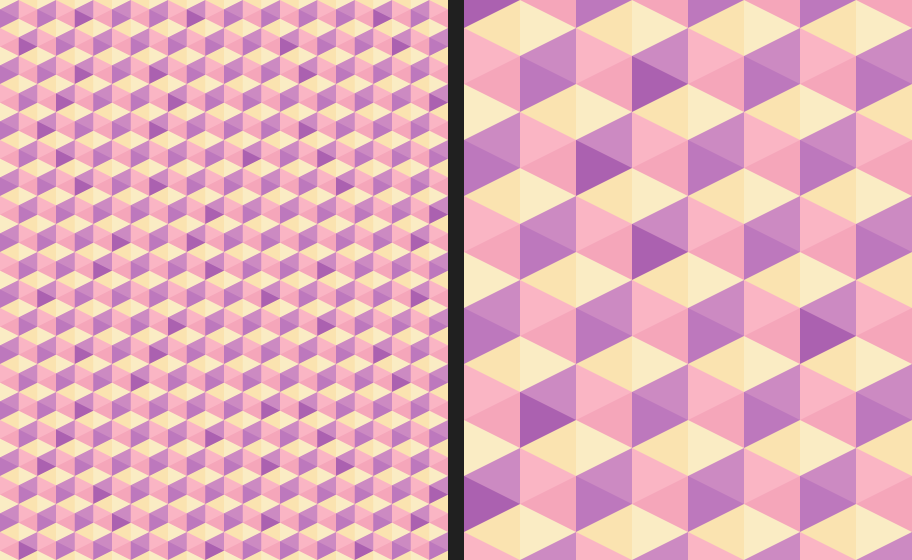
Left, the full canvas; right, a detail of the centre.
A Shadertoy shader for this pattern:

```glsl
// Seamless tumbling-block tiling: cream tops, pink and purple sides, scattered deep purple facets.
#define CUBES_ACROSS 12.0
#define CUBE_ROWS 20.0
#define BLOCK 4.0            // cubes per block holding at most one accent
#define ACCENT_CHANCE 0.92
#define SAMPLES 4            // antialiasing grid per axis
#define CREAM_LEFT vec3(0.98, 0.89, 0.69)
#define CREAM_RIGHT vec3(0.98, 0.925, 0.77)
#define PINK_UPPER vec3(0.98, 0.71, 0.77)
#define PINK_LOWER vec3(0.96, 0.65, 0.73)
#define PURPLE_UPPER vec3(0.80, 0.54, 0.76)
#define PURPLE_LOWER vec3(0.74, 0.47, 0.74)
#define ACCENT vec3(0.67, 0.38, 0.69)

float hash(vec2 p) {
    vec3 q = fract(vec3(p.xyx) * 0.1031);
    q += dot(q, q.yzx + 33.33);
    return fract((q.x + q.y) * q.z);
}

// One randomly placed accent in most blocks of neighbouring cubes
bool isAccent(float cube, float row) {
    vec2 block = vec2(floor(cube / BLOCK), row);
    float chosen = floor(hash(block + 7.0) * BLOCK);
    return mod(cube, BLOCK) == chosen && hash(block + 51.0) < ACCENT_CHANCE;
}

// Offset from a cube centre; odd rows shift by half a cube
vec2 cubeOffset(vec2 p, float row) {
    return vec2(mod(p.x - row + 1.0, 2.0) - 1.0, p.y - 0.5 - 1.5 * row);
}

// uv runs from 0 to 1, with y pointing down
vec3 blocks(vec2 uv) {
    // Units: half a cube across, one vertical edge down
    vec2 p = uv * vec2(2.0 * CUBES_ACROSS, 1.5 * CUBE_ROWS);

    // Find the hexagon that encloses the point
    float row = floor((p.y + 0.5) / 1.5);
    vec2 d = cubeOffset(p, row);
    if (d.y < 0.5 * abs(d.x) - 1.0) {
        row -= 1.0;
        d = cubeOffset(p, row);
    }

    // Split it into three faces of two facets each
    float slant = 0.5 * abs(d.x);
    if (d.y < -slant) return d.x < 0.0 ? CREAM_LEFT : CREAM_RIGHT;
    bool upper = d.y < slant;
    if (d.x < 0.0) return upper ? PINK_UPPER : PINK_LOWER;
    if (upper) return PURPLE_UPPER;

    // Wrapped cube index keeps the accents seamless
    float column = mod(floor(p.x - d.x + 0.5), 2.0 * CUBES_ACROSS);
    return isAccent(floor(column / 2.0), mod(row, CUBE_ROWS)) ? ACCENT : PURPLE_LOWER;
}

void mainImage(out vec4 fragColor, in vec2 fragCoord) {
    vec3 color = vec3(0.0);
    for (int j = 0; j < SAMPLES; j++) {
        for (int i = 0; i < SAMPLES; i++) {
            vec2 jitter = (vec2(i, j) + 0.5) / float(SAMPLES) - 0.5;
            vec2 uv = (fragCoord + jitter) / iResolution.xy;
            color += blocks(vec2(uv.x, 1.0 - uv.y));
        }
    }
    fragColor = vec4(color / float(SAMPLES * SAMPLES), 1.0);
}
```
